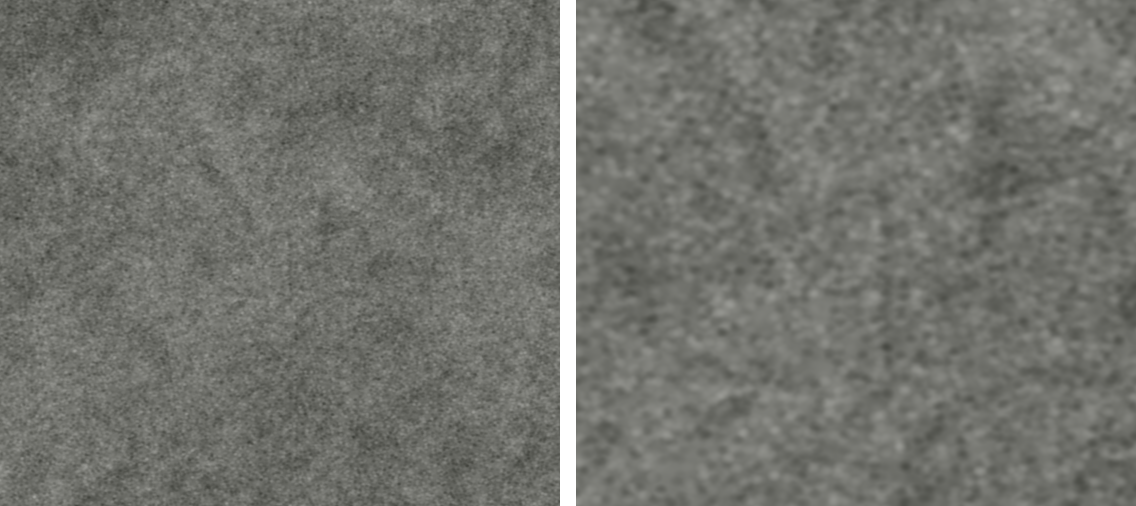
Left, the full canvas; right, a detail of the centre.
Write a Shadertoy shader that draws this texture.

```glsl
// Worn grey concrete: soft cloudy mottling under a fine, slightly horizontal grain.

const vec3  BASE_COLOR    = vec3(0.428, 0.432, 0.410);
const vec3  TONE_TINT     = vec3(1.0, 0.99, 1.0);
const int   CLOUD_LAYERS  = 4;
const float CLOUD_SCALE   = 3.5;    // cells per canvas height, coarsest layer
const float CLOUD_CONTRAST = 0.028;
const int   GRAIN_LAYERS  = 3;
const float GRAIN_SCALE   = 215.0;  // cells per canvas height, finest layer
const float GRAIN_CONTRAST = 0.069;
const float GRAIN_FALLOFF = 0.52;   // contrast of each coarser grain layer
const vec2  GRAIN_STRETCH = vec2(0.82, 1.0);
const vec2  STREAK_SCALE  = vec2(60.0, 9.0);
const float STREAK_CONTRAST = 0.028;
const float DRIFT_CONTRAST = 0.012;

vec3 hash3(vec2 p) {
    vec3 q = fract(p.xyx * vec3(0.1031, 0.1030, 0.0973));
    q += dot(q, q.yxz + 33.33);
    return fract((q.xxy + q.yzz) * q.zyx);
}

// Cellular noise: one soft light or dark spot at a random place in each cell.
float spotNoise(vec2 p) {
    vec2 cell = floor(p);
    vec2 local = p - cell;
    float sum = 0.0;
    for (int y = -1; y <= 1; y++) {
        for (int x = -1; x <= 1; x++) {
            vec2 offset = vec2(x, y);
            vec3 rnd = hash3(cell + offset + 71.0);
            vec2 toSpot = offset + rnd.xy - local;
            float falloff = max(1.0 - dot(toSpot, toSpot), 0.0);
            sum += (2.0 * rnd.z - 1.0) * falloff * falloff;
        }
    }
    return sum;
}

// Broad stains, with edges bent by layered sines.
float clouds(vec2 p) {
    p += 0.025 * sin(p.yx * vec2(17.0, 13.0) + 1.5)
       + 0.010 * sin(p.yx * vec2(41.0, 47.0));
    float sum = 0.0;
    float scale = CLOUD_SCALE;
    for (int i = 0; i < CLOUD_LAYERS; i++) {
        sum += spotNoise(p * scale + float(i) * 19.7);
        scale *= 2.03;
    }
    return sum;
}

// Fine speckle, from the sharpest layer to the coarser ones.
float grain(vec2 p) {
    float sum = 0.0;
    float scale = GRAIN_SCALE;
    float weight = 1.0;
    for (int i = 0; i < GRAIN_LAYERS; i++) {
        sum += weight * spotNoise(p * GRAIN_STRETCH * scale + float(i) * 43.1);
        scale *= 0.51;
        weight *= GRAIN_FALLOFF;
    }
    return sum;
}

void mainImage(out vec4 fragColor, in vec2 fragCoord) {
    vec2 p = fragCoord / iResolution.y;
    vec2 uv = fragCoord / iResolution.xy;

    // Upright scuffs gather toward the upper right.
    float scuffed = smoothstep(0.5, 0.85, uv.x) * smoothstep(0.35, 0.7, uv.y);
    float streaks = scuffed * spotNoise(p * STREAK_SCALE);

    // Slow change of light: paler lower left and upper right.
    float drift = (uv.x - 0.5) * (uv.y - 0.5) * 4.0;

    float tone = CLOUD_CONTRAST * clouds(p)
               + GRAIN_CONTRAST * grain(p)
               + STREAK_CONTRAST * streaks
               + DRIFT_CONTRAST * drift;

    fragColor = vec4(clamp(BASE_COLOR + tone * TONE_TINT, 0.0, 1.0), 1.0);
}
```
